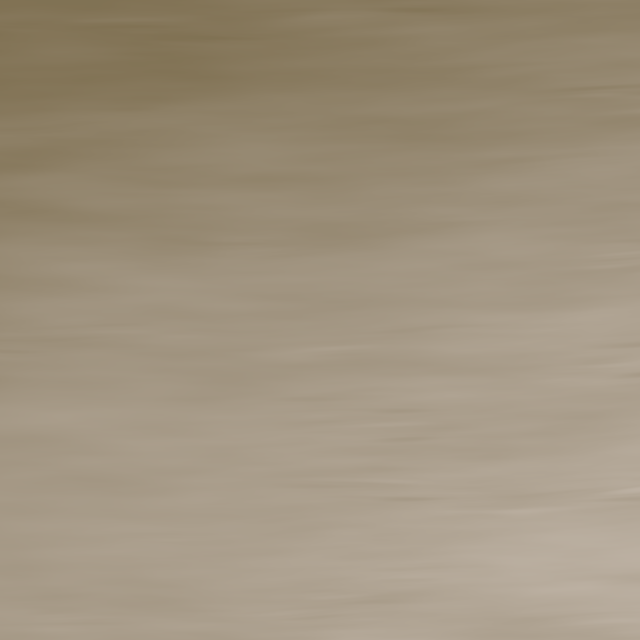
A WebGL 2 fragment shader for this texture:

```glsl
#version 300 es
precision highp float;

#define BAND_SCALE vec2(1.8, 13.0)
#define GRAIN_SCALE vec2(4.5, 40.0)
#define PORE_SCALE vec2(5.5, 72.0)
#define BAND_STRENGTH 0.17
#define GRAIN_STRENGTH 0.07
#define PORE_STRENGTH 0.17
#define GRAIN_SLOPE 0.035
#define SIDE_LIGHT 0.34
#define SHADE_COLOR vec3(0.524, 0.467, 0.356)
#define MIDDLE_COLOR vec3(0.625, 0.575, 0.496)
#define LIGHT_COLOR vec3(0.714, 0.668, 0.608)

uniform vec2 u_resolution;
out vec4 fragColor;

vec2 hashGradient(vec2 cell) {
    vec3 p = fract(cell.xyx * vec3(0.1031, 0.1030, 0.0973));
    p += dot(p, p.yzx + 33.33);
    float angle = 6.28318 * fract((p.x + p.y) * p.z);
    return vec2(cos(angle), sin(angle));
}

// Gradient noise, roughly -0.7 to 0.7
float gradientNoise(vec2 p) {
    vec2 cell = floor(p);
    vec2 f = p - cell;
    vec2 blend = f * f * f * (f * (f * 6.0 - 15.0) + 10.0);
    vec2 e = vec2(0.0, 1.0);
    float a = dot(hashGradient(cell), f);
    float b = dot(hashGradient(cell + e.yx), f - e.yx);
    float c = dot(hashGradient(cell + e.xy), f - e.xy);
    float d = dot(hashGradient(cell + e.yy), f - e.yy);
    return mix(mix(a, b, blend.x), mix(c, d, blend.x), blend.y);
}

float layeredNoise(vec2 p) {
    float sum = 0.0;
    float weight = 1.0;
    for (int octave = 0; octave < 3; octave++) {
        sum += weight * gradientNoise(p);
        p = p * vec2(2.0, 1.9) + vec2(17.3, 41.7);
        weight *= 0.55;
    }
    return sum;
}

// Sparse thin pores: positive is a pale ridge, negative a dark groove
float poreRelief(vec2 p) {
    float n = gradientNoise(p * PORE_SCALE + 63.0);
    float neighbor = gradientNoise((p + vec2(0.0, 0.009)) * PORE_SCALE + 63.0);
    float relief = n - 0.5 * neighbor;
    float patches = smoothstep(0.02, 0.45, gradientNoise(p * vec2(2.5, 12.0) + 29.0));
    return patches * sign(relief) * smoothstep(0.08, 0.75, abs(relief));
}

void main() {
    vec2 uv = gl_FragCoord.xy / u_resolution;

    // Grain direction, level at the left and rising toward the right
    vec2 grain = uv;
    grain.y -= GRAIN_SLOPE * uv.x * (uv.x - 0.3);
    grain.y += 0.008 * gradientNoise(uv * vec2(3.0, 4.0) + 5.0);

    // Shade at the top that opens into an even light below
    float depth = 1.0 - uv.y;
    float light = 0.05 + 0.82 * (1.0 - exp(-pow(max(depth, 0.0) * 2.05, 1.6)));
    light += SIDE_LIGHT * (uv.x - 0.5);
    light += 0.08 * gradientNoise(uv * vec2(2.5, 3.5) + 11.0);

    // Wood relief, more visible where the light is strongest
    float glance = mix(0.7, 1.45, smoothstep(0.6, 1.8, uv.x + depth));
    light += BAND_STRENGTH * layeredNoise(grain * BAND_SCALE + 3.0);
    light += GRAIN_STRENGTH * glance * layeredNoise(grain * GRAIN_SCALE);
    light += PORE_STRENGTH * glance * poreRelief(grain);
    light = clamp(light, -0.1, 1.12);

    vec3 color = light < 0.5
        ? mix(SHADE_COLOR, MIDDLE_COLOR, light * 2.0)
        : mix(MIDDLE_COLOR, LIGHT_COLOR, light * 2.0 - 1.0);
    fragColor = vec4(color, 1.0);
}
```
